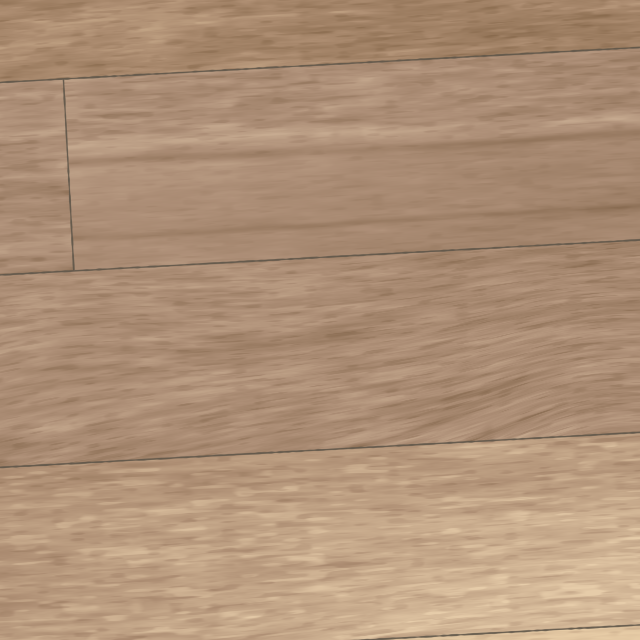
Write a Shadertoy shader that draws this texture.

```glsl
const float SLOPE = 0.0547;         // rise of the seams across the canvas
const float ROW_PITCH = 0.3008;
const float ROW_START = -0.0312;
const float PLANK_LENGTH = 3.6;
const float STAGGER = 1.2;
const float JOINT_START = 0.147;
const float SEAM_WIDTH = 0.0026;
const float SEAM_SOFTNESS = 0.0011;
const vec3 DARK_OAK = vec3(0.56, 0.445, 0.345);
const vec3 MID_OAK = vec3(0.68, 0.56, 0.468);
const vec3 PALE_OAK = vec3(0.87, 0.77, 0.655);
const vec3 SEAM_COLOR = vec3(0.37, 0.335, 0.285);
const vec3 WARM_TINT = vec3(1.0, 0.985, 0.93);
const float MID_TONE = 0.4;
const float BASE_TONE = 0.38;
const float FIBRE_AMOUNT = 0.50;
const float BAND_AMOUNT = 0.36;
const float PORE_AMOUNT = 0.15;
const float FLECK_AMOUNT = 0.20;
const float GLOW_AMOUNT = 0.56;
const vec2 GLOW_CENTER = vec2(0.97, -0.02);

// Per row, bottom to top: grain tilt, streaks, pale flecks, tone
const vec4 ROW_STYLE[5] = vec4[5](
    vec4(0.00, 0.0, 0.5, 0.12),
    vec4(0.02, 0.0, 1.0, 0.04),
    vec4(0.14, 0.0, 0.3, 0.01),
    vec4(0.00, 1.0, 0.4, 0.02),
    vec4(0.01, 0.0, 0.6, -0.02));
const float ROW_WARMTH[5] = float[5](0.8, 0.5, 0.1, 0.0, 0.7);

// Long streaks: height in the plank, half width, tone
const vec3 STREAKS[3] = vec3[3](
    vec3(0.18, 0.020, -0.20),
    vec3(0.56, 0.022, -0.24),
    vec3(0.65, 0.030, 0.18));

float hash(vec2 p) {
    vec3 q = fract(p.xyx * 0.1031);
    q += dot(q, q.yzx + 33.33);
    return fract((q.x + q.y) * q.z);
}

float noise(vec2 p) {
    vec2 i = floor(p), f = fract(p);
    f = f * f * (3.0 - 2.0 * f);
    return mix(mix(hash(i), hash(i + vec2(1, 0)), f.x),
               mix(hash(i + vec2(0, 1)), hash(i + vec2(1, 1)), f.x), f.y);
}

float fbm(vec2 p) {
    float sum = 0.0, weight = 0.5;
    for (int i = 0; i < 4; i++) {
        sum += weight * noise(p);
        p = p * 1.9 + 17.3;
        weight *= 0.55;
    }
    return sum / 1.01;
}

// Tone of the wood at floor position p, at height h in its plank
float woodTone(vec2 p, float h, vec4 style, float seed) {
    // Grain lines follow level sets of a bent height
    float arch = style.x * 0.4 * exp(-pow((p.x - 0.95) / 0.17, 2.0)) * (1.0 - h * h);
    float bend = (noise(p * vec2(2.5, 7.0) + seed) - 0.5) * (0.012 + 0.16 * style.x);
    vec2 g = vec2(p.x, p.y - style.x * p.x * (1.15 - h) - arch + bend) + seed;

    // Fine detail is calmer in the lower part of streaked planks
    float detail = 1.0 - 0.55 * style.y * smoothstep(0.75, 0.45, h);
    float fine = (fbm(g * vec2(13.0, 115.0)) - 0.5) * FIBRE_AMOUNT;
    fine -= smoothstep(0.6, 0.9, noise(g * vec2(34.0, 240.0))) * PORE_AMOUNT;
    fine += smoothstep(0.6, 0.9, noise(g * vec2(28.0, 190.0) + 7.7))
          * FLECK_AMOUNT * style.z;
    float tone = fine * detail + (fbm(g * vec2(1.6, 17.0)) - 0.5) * BAND_AMOUNT;

    // Darker heartwood sweeps where the grain is tilted
    float sweep = smoothstep(0.5, 0.85, fbm(g * vec2(3.5, 42.0) + 3.1));
    tone -= sweep * style.x * 2.2 * (1.0 - h);

    for (int i = 0; i < 3; i++) {
        vec3 s = STREAKS[i];
        float wobble = (noise(vec2(p.x * 4.0, float(i) * 5.7)) - 0.5) * 0.05;
        float offset = (h - s.x + wobble) / s.y;
        float strength = 0.25 + noise(vec2(p.x * 5.0, h * 24.0));
        tone += s.z * strength * exp(-offset * offset) * style.y;
    }
    return tone;
}

vec3 woodColor(float tone) {
    vec3 dark = mix(DARK_OAK, MID_OAK, max(tone, -0.2) / MID_TONE);
    vec3 pale = mix(MID_OAK, PALE_OAK, (min(tone, 1.1) - MID_TONE) / (1.0 - MID_TONE));
    return tone < MID_TONE ? dark : pale;
}

void mainImage(out vec4 fragColor, in vec2 fragCoord) {
    vec2 uv = fragCoord / iResolution.y;
    float pixel = 1.0 / iResolution.y;

    // Tilted plank layout
    vec2 p = vec2(uv.x + SLOPE * uv.y, uv.y - SLOPE * uv.x);
    float across = (p.y - ROW_START) / ROW_PITCH;
    float row = floor(across), h = fract(across);
    float along = (p.x - JOINT_START - STAGGER * (row - 2.0)) / PLANK_LENGTH;
    float plank = floor(along);
    int index = clamp(int(row) + 1, 0, 4);
    float seed = 5.0 + 30.0 * hash(vec2(row, plank) + 11.0);

    // Wood and light
    vec4 style = ROW_STYLE[index];
    style.y *= step(0.0, plank);
    float tone = BASE_TONE + style.w + woodTone(p, h, style, seed);
    vec2 d = uv - GLOW_CENTER;
    tone += GLOW_AMOUNT * exp(-2.4 * d.x * d.x - 15.0 * d.y * d.y);
    tone -= 0.12 * smoothstep(0.7, 1.6, uv.x + uv.y - 0.3);
    vec3 color = woodColor(tone) * mix(vec3(1.0), WARM_TINT, ROW_WARMTH[index]);

    // Seams, slightly frayed along their length
    float rowGap = min(h, 1.0 - h) * ROW_PITCH;
    float jointGap = abs(along - round(along)) * PLANK_LENGTH;
    float edge = 0.5 * SEAM_WIDTH * (0.65 + 0.7 * noise(p * 150.0));
    float blur = max(SEAM_SOFTNESS, 0.5 * pixel);
    float seam = 1.0 - smoothstep(edge - blur, edge + blur, min(rowGap, jointGap));
    color = mix(color, SEAM_COLOR, seam * 0.9);

    fragColor = vec4(color, 1.0);
}
```
